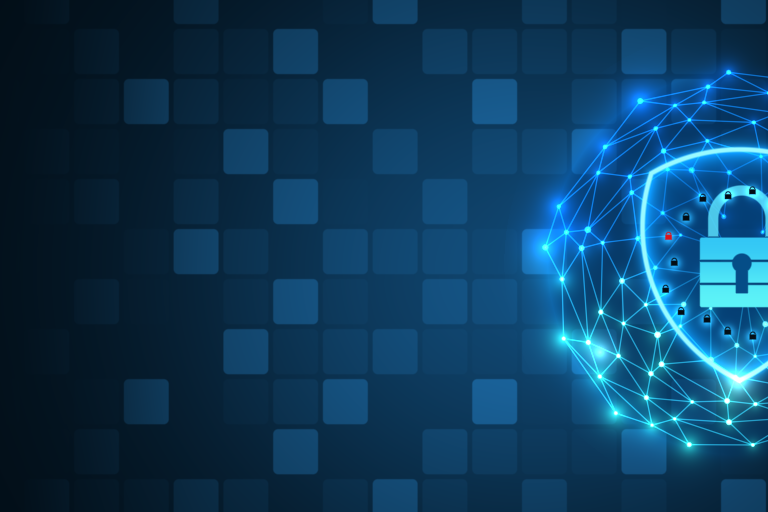
This background is drawn by a Shadertoy shader. Its source:

```glsl
// Dark blue tiled backdrop with a glowing node sphere, shield and padlock at the right edge.

float hash(vec2 v) {
    return fract(sin(dot(v, vec2(127.1, 311.7))) * 43758.5);
}

float roundBox(vec2 p, vec2 halfSize, float radius) {
    vec2 d = abs(p) - halfSize + radius;
    return length(max(d, 0.0)) + min(max(d.x, d.y), 0.0) - radius;
}

float segment(vec2 p, vec2 a, vec2 b) {
    vec2 ab = b - a;
    return length(p - a - ab * clamp(dot(p - a, ab) / dot(ab, ab), 0.0, 1.0));
}

// Coverage of a shape from its signed distance
float fill(float d) {
    float px = 1.0 / iResolution.y;
    return smoothstep(px, -px, d);
}

// Sunflower layout: neighbours differ by Fibonacci numbers
vec2 nodeAt(float i) {
    float angle = i * 2.39996 + 0.25 * (hash(vec2(i, 2.0)) - 0.5);
    float radius = 0.383 * pow(i / 110.0, 0.46) + 0.016 * (hash(vec2(i, 5.0)) - 0.5);
    return radius * vec2(cos(angle), sin(angle));
}

vec3 backdrop(vec2 p) {
    vec2 v = (p - vec2(1.02, 0.47)) / vec2(0.68, 0.62);
    vec3 color = mix(vec3(0.006, 0.045, 0.075), vec3(0.06, 0.265, 0.425), exp(-dot(v, v)));

    // Tiles, with two mirrored diagonal lanes of brighter ones
    vec2 grid = vec2(p.x / 0.0972 + 0.06, (1.0 - p.y) / 0.0977 - 0.03);
    vec2 id = floor(grid + 0.5);
    float fold = abs(id.y - 5.0);
    float lane = mod(id.x - 4.0 - floor(fold * 0.5) - 2.0 * mod(fold, 2.0), 7.0);
    float strength = 0.3 * smoothstep(0.4, 1.0, hash(id));
    if (lane < 0.5) strength = 0.85;
    else if (abs(lane - 3.0) < 0.5) strength = fold == 3.0 ? 1.0 : 0.45;
    strength *= smoothstep(0.0, 0.45, p.x);
    float tile = fill(roundBox((grid - id) * 0.0975, vec2(0.044), 0.01));
    return color + tile * strength * vec3(0.045, 0.14, 0.21);
}

vec3 network(vec2 q) {
    vec3 light = vec3(0.0);
    float px = 1.0 / iResolution.y;
    float low = smoothstep(0.09, -0.12, q.y);
    vec3 lineColor = mix(vec3(0.06, 0.5, 0.9), vec3(0.2, 0.75, 0.8), low);
    vec3 glowColor = mix(vec3(0.02, 0.4, 1.0), vec3(0.2, 0.9, 0.65), low);
    for (float i = 1.0; i <= 110.0; i++) {
        vec2 a = nodeAt(i);
        // Links to the next nodes of the spiral arms
        for (int k = 0; k < 3; k++) {
            float j = i + (k == 0 ? 8.0 : k == 1 ? 13.0 : 21.0);
            if (j > 110.0) break;
            float d = segment(q, a, nodeAt(j));
            light += lineColor * 0.5 * smoothstep(0.0006 + px, 0.0, d);
        }
        // Node core and halo
        float d = length(q - a);
        float size = 0.0025 + 0.0035 * hash(vec2(i, 9.0));
        float rim = smoothstep(0.3, 0.38, length(a)) * smoothstep(0.1, -0.2, a.x);
        light += glowColor * (0.5 + 0.5 * rim) * exp(-d / (size * 2.5 + 0.007 * rim));
        light += mix(vec3(0.15, 0.65, 1.0), vec3(0.75, 1.0, 0.85), low) * fill(d - size);
    }
    return light;
}

float shieldDistance(vec2 q) {
    q.x = abs(q.x);
    return max(length(q - vec2(-0.14, 0.07)) - 0.33, length(q - vec2(0.0, -0.122)) - 0.344);
}

vec3 padlock(vec3 color, vec2 p) {
    // Shackle and banded body
    vec2 s = p - vec2(0.0, 0.086);
    float arch = abs(length(vec2(s.x, max(s.y, 0.0))) - 0.056) - 0.01;
    arch = max(arch, -s.y - 0.034);
    float body = roundBox(p + vec2(0.0, 0.018), vec2(0.082, 0.068), 0.004);
    float bands = 0.0022 - abs(abs(p.y + 0.018) - 0.0225);
    color = mix(color, vec3(0.33, 0.84, 0.96), 0.9 * fill(arch));
    color = mix(color, mix(vec3(0.36, 0.95, 0.97), vec3(0.2, 0.78, 0.96),
        smoothstep(-0.08, 0.05, p.y)), fill(max(body, bands)));
    // Keyhole
    float hole = min(length(p) - 0.019, roundBox(p + vec2(0.0, 0.03), vec2(0.012, 0.029), 0.002));
    return mix(color, vec3(0.02, 0.3, 0.53), fill(hole));
}

void mainImage(out vec4 fragColor, in vec2 fragCoord) {
    vec2 p = fragCoord / iResolution.y;
    vec2 q = p - vec2(1.445, 0.486);
    vec3 color = backdrop(p);

    // Sphere body and mesh
    float r = length(q);
    color = mix(color, vec3(0.01, 0.19, 0.37), 0.65 * smoothstep(0.4, 0.34, r));
    color += vec3(0.0, 0.1, 0.2) * exp(-abs(r - 0.375) * 28.0) * smoothstep(0.1, -0.25, q.x);
    if (r < 0.46) color += network(q);

    // Shield with a neon border
    float shield = shieldDistance(q);
    color = mix(color, vec3(0.01, 0.3, 0.57), 0.45 * fill(shield));
    color += vec3(0.04, 0.5, 0.75) * exp(-abs(shield) * (shield < 0.0 ? 50.0 : 90.0));
    color = mix(color, vec3(0.6, 0.98, 1.0), smoothstep(0.007, 0.002, abs(shield)));
    color = padlock(color, q - vec2(0.004, 0.0));

    // Tiny dark locks on a ring, one of them red
    for (float i = 0.0; i < 18.0; i++) {
        float angle = i * 0.34907;
        vec2 m = q - (0.125 + 0.03 * hash(vec2(i, 3.0))) * vec2(cos(angle), sin(angle));
        float icon = min(roundBox(m, vec2(0.0065, 0.005), 0.001),
            abs(length(m - vec2(0.0, 0.005)) - 0.0045) - 0.001);
        color += vec3(0.15, 0.5, 0.6) * exp(-dot(m, m) * 6000.0);
        color = mix(color, i == 8.0 ? vec3(0.85, 0.08, 0.1) : vec3(0.01, 0.05, 0.08), fill(icon));
    }

    // Flares at the shield tip and on the lower left
    color += vec3(0.7, 1.0, 0.8) * exp(-length(q - vec2(-0.004, -0.232)) * 45.0);
    color += vec3(0.6, 1.0, 1.0) * exp(-length(q - vec2(-0.273, -0.174)) * 65.0);
    fragColor = vec4(min(color, 1.0), 1.0);
}
```
